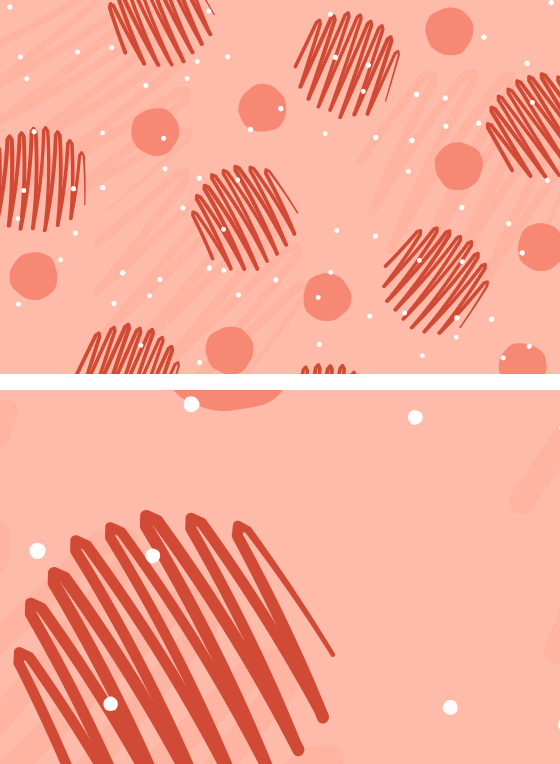
Top: the whole. Bottom: its middle third, enlarged.
Write a Shadertoy shader that draws this pattern.

```glsl
const vec3 BLUSH = vec3(1.0, 0.735, 0.668);
const vec3 PALE_STROKE = vec3(1.0, 0.702, 0.632);
const vec3 CORAL = vec3(0.965, 0.535, 0.455);
const vec3 BRICK = vec3(0.82, 0.29, 0.21);
const vec3 SNOW = vec3(1.0, 0.99, 0.985);

vec2 hash2(vec2 c) {
    return fract(sin(vec2(dot(c, vec2(127.1, 311.7)), dot(c, vec2(269.5, 183.3)))) * 43758.5);
}

mat2 rotation(float angle) {
    float c = cos(angle), s = sin(angle);
    return mat2(c, s, -s, c);
}

float coverage(float dist, float pixel) {
    return clamp(0.5 - dist / pixel, 0.0, 1.0);
}

float segment(vec2 p, vec2 a, vec2 b) {
    vec2 ab = b - a;
    return length(p - a - ab * clamp(dot(p - a, ab) / dot(ab, ab), 0.0, 1.0));
}

// Point where the pen turns; s runs from -1 to 1 across the round outline
vec2 turnPoint(float s, float side, float radius, vec2 seed) {
    float reach = sqrt(max(1.0 - 0.83 * s * s, 0.0));
    float wobble = 0.95 + 0.1 * hash2(seed + vec2(s * 7.0, side)).x;
    return radius * vec2(side * reach * wobble, 0.95 * s);
}

// Zigzag pen line filling a circle: sharp turns on one side, round loops on the other
float scribble(vec2 p, float radius, float angle, float loops, float halfWidth, vec2 seed) {
    if (length(p) > radius * 1.3) return 1.0;
    vec2 q = p * rotation(angle);
    q.y += (hash2(seed + 3.0).y - 0.5) * 0.1 * q.x * q.x / radius;
    float dist = 1.0;
    for (float k = 0.0; k < loops; k++) {
        vec4 s = (k + vec4(0.0, 0.36, 0.52, 1.0)) * 2.0 / loops - 1.0;
        vec2 start = turnPoint(s.x, -1.0, radius, seed);
        vec2 apex = turnPoint(s.z, 1.0, radius, seed);
        vec2 finish = turnPoint(s.w, -1.0, radius, seed);
        vec2 shoulder = vec2(0.06, 0.32 / loops) * radius;
        vec2 rise = apex - shoulder;
        vec2 fall = apex + vec2(-shoulder.x, shoulder.y);
        float line = min(segment(q, start, rise), segment(q, rise, apex));
        line = min(line, min(segment(q, apex, fall), segment(q, fall, finish)));
        float taper = mix(0.3, 1.0, smoothstep(-1.0, -0.7, q.y / radius));
        float pressure = 0.88 + 0.24 * hash2(seed + k).y;
        dist = min(dist, line - halfWidth * taper * pressure);
    }
    return dist;
}

// Hand-cut disc with an outline of layered sines
float blob(vec2 p, float radius, float phase) {
    float a = atan(p.y, p.x);
    float wave = 0.02 * sin(3.0 * a + phase) + 0.015 * sin(5.0 * a - 2.0 * phase)
               + 0.008 * sin(9.0 * a + 3.0 * phase);
    return length(p) - radius * (1.0 + wave);
}

// Three broad, faint scribbles behind everything
float paleStrokes(vec2 p) {
    float dist = 1.0;
    for (float i = 0.0; i < 3.0; i++) {
        vec2 center = vec2(0.23 + 0.1 * i + 0.205 * i * i, 0.46 + 0.26 * cos(2.5 * i));
        dist = min(dist, scribble(p - center, 0.28, 0.6 + 0.22 * i, 6.0, 0.0115, vec2(i, 5.0)));
    }
    return dist;
}

// Stroke direction varies strongly between neighbouring lattice cells
float strokeAngle(vec2 cell) {
    float turn = fract(0.65 + 0.55 * cell.x + 0.72 * cell.y - 0.22 * cell.x * cell.y);
    return mix(0.85, 2.6, turn);
}

// Slanted lattice: x is the distance to scribbles, y to discs
vec2 latticeShapes(vec2 p) {
    mat2 lattice = mat2(0.527, -0.137, -0.293, -0.398);
    vec2 origin = vec2(0.414, 0.94);
    vec2 home = round(inverse(lattice) * (p - origin));
    vec2 dist = vec2(1.0);
    for (float j = -1.0; j <= 1.0; j++)
    for (float i = -1.0; i <= 1.0; i++) {
        vec2 cell = home + vec2(i, j);
        vec2 q = p - origin - lattice * cell;
        vec2 jitter = 0.05 * (hash2(cell + 11.0) - 0.5);
        dist.x = min(dist.x, scribble(q - jitter, 0.136, strokeAngle(cell), 8.0, 0.0051, cell));
        // Discs sit in the two gaps of each cell; every third gap stays empty
        for (float g = 1.0; g <= 2.0; g++) {
            vec2 seed = cell + 37.0 * g;
            vec2 center = lattice * vec2(3.0 - g, g) / 3.0 + 0.07 * (hash2(seed) - 0.5);
            if (mod(cell.x + 2.0 * cell.y + g, 3.0) > 0.5)
                dist.y = min(dist.y, blob(q - center, 0.064, 6.28 * hash2(seed + 9.0).y));
        }
    }
    return dist;
}

// Sparse cellular specks
float specks(vec2 p, float size) {
    vec2 cell = floor(p / size);
    if (hash2(cell + 71.0).x > 0.62) return 1.0;
    vec2 center = (cell + 0.12 + 0.76 * hash2(cell + 53.0)) * size;
    return blob(p - center, 0.0062 + 0.001 * hash2(cell).x, 6.28 * hash2(cell).y);
}

void mainImage(out vec4 fragColor, in vec2 fragCoord) {
    vec2 p = fragCoord / iResolution.y;
    float pixel = 1.0 / iResolution.y;
    vec2 shapes = latticeShapes(p);
    vec3 color = mix(BLUSH, PALE_STROKE, coverage(paleStrokes(p), pixel));
    color = mix(color, CORAL, coverage(shapes.y, pixel));
    color = mix(color, BRICK, coverage(shapes.x, pixel));
    color = mix(color, SNOW, coverage(specks(p, 0.115), pixel));
    fragColor = vec4(color, 1.0);
}
```
